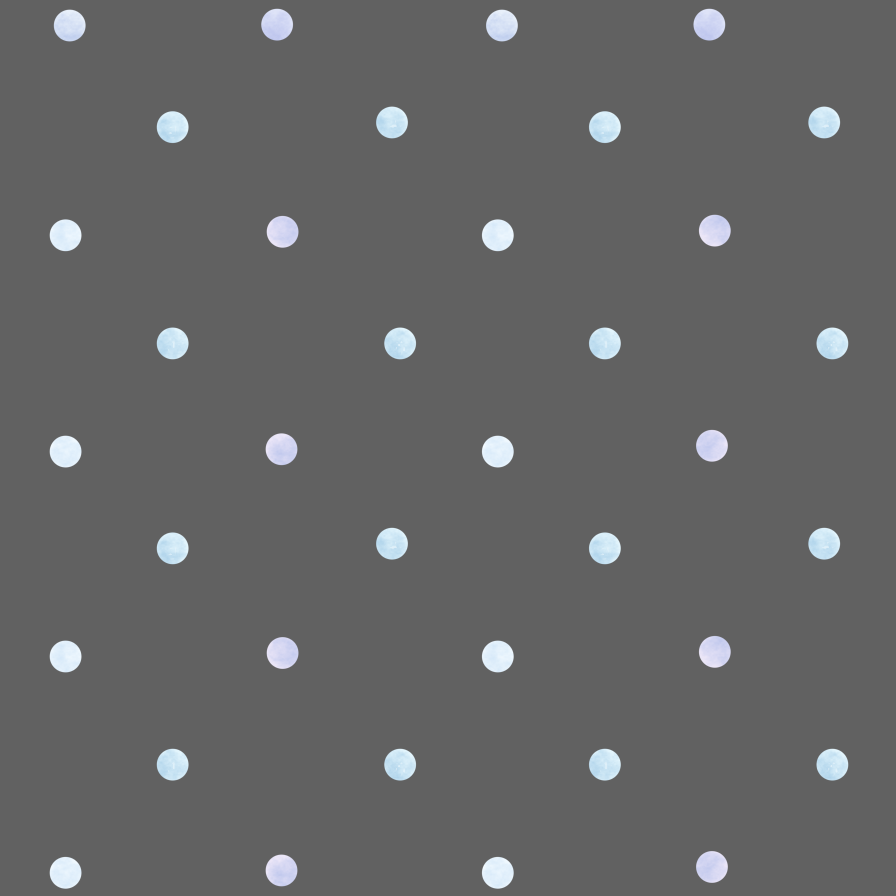
A Shadertoy shader for this pattern:

```glsl
// Sparse staggered dots in pale blue and lavender watercolour on flat grey.

const vec3 GREY = vec3(0.38);
const float RADIUS = 0.0177;
const vec2 TILE = vec2(0.4824, 0.4701);
const int ROWS = 9;
const int COLUMNS = 4;

float hash(vec2 p) {
    vec3 h = fract(vec3(p.xyx) * 0.1031);
    h += dot(h, h.yzx + 33.33);
    return fract((h.x + h.y) * h.z);
}

float valueNoise(vec2 p) {
    vec2 cell = floor(p), f = fract(p);
    f = f * f * (3.0 - 2.0 * f);
    float low = mix(hash(cell), hash(cell + vec2(1, 0)), f.x);
    float high = mix(hash(cell + vec2(0, 1)), hash(cell + vec2(1, 1)), f.x);
    return mix(low, high, f.y);
}

float fbm(vec2 p) {
    float sum = 0.0, weight = 0.5;
    for (int i = 0; i < 4; i++) {
        sum += weight * valueNoise(p);
        p = p * 2.03 + 7.1;
        weight *= 0.5;
    }
    return sum / 0.9375;
}

// Dot centre, measured from the top left; four rows make one tile.
vec2 dotCentre(int row, int column) {
    int step4 = (row + 3) % 4;
    int tileRow = (row + 3) / 4 - 1;
    int tileColumn = column / 2;
    bool second = column % 2 == 1;

    vec2 centre = vec2(step4 % 2 == 0 ? 0.1927 : 0.0732, 0.1419 + 0.1207 * float(step4));
    vec2 shift = vec2(0.2410, -0.0026);
    if (step4 == 0) shift = vec2(0.2448, -0.0052);
    if (step4 == 1) shift = vec2(0.2422, -0.0039);
    if (step4 == 2) shift = vec2(0.2539, 0.0);

    // The top row closes the layout with its own narrower spacing.
    if (row == 0) {
        centre += vec2(0.0046, -0.0054);
        shift = vec2(0.2315, -0.0010);
    } else if (second && tileColumn == 1) {
        if (step4 == 1) shift.y -= 0.0013;
        if (step4 == 3) shift += vec2(-0.0020, -0.0039);
    }
    if (second) centre += shift;
    return centre + TILE * vec2(tileColumn, tileRow);
}

// Two-tone wash with a directional fade, soft blotches and a light rim.
vec3 wash(vec2 q, vec3 deep, vec3 light, vec2 fade, float seed) {
    float blotch = fbm(q * vec2(1.8, 2.6) + seed) - 0.5;
    float grain = valueNoise(q * 9.0 + seed) - 0.5;
    float rim = smoothstep(0.7, 1.0, length(q));
    float tone = 0.45 + dot(q, fade) + 0.9 * blotch + 0.16 * grain + 0.2 * rim;
    return mix(deep, light, clamp(tone, 0.0, 1.0));
}

vec3 dotColour(vec2 q, int row, int column) {
    bool second = column % 2 == 1;
    float seed = 13.7 * float((row + 3) % 4) + (second ? 5.3 : 1.9);

    if (row % 2 == 1) {
        // Sky blue, with small pale flecks below the middle.
        vec3 blue = wash(q, vec3(0.69, 0.83, 0.92), vec3(0.89, 0.96, 0.99), vec2(0.22, -0.2), seed);
        float fleck = smoothstep(0.72, 0.9, valueNoise(q * 6.0 + seed * 2.0));
        fleck *= 1.0 - smoothstep(0.2, 0.6, length(q - vec2(0.1, 0.25)));
        return mix(blue, vec3(0.93, 0.97, 0.99), 0.6 * fleck);
    }
    if (row == 0) {
        vec3 deep = second ? vec3(0.74, 0.77, 0.93) : vec3(0.74, 0.80, 0.93);
        vec3 light = second ? vec3(0.87, 0.89, 0.97) : vec3(0.91, 0.94, 0.98);
        return wash(q, deep, light, vec2(0.1, -0.35), seed + 40.0);
    }
    if (second) {
        // Lavender, fading a different way in each repeat.
        vec2 fade = row % 4 == 2 ? vec2(-0.35, 0.1) : vec2(-0.25, -0.28);
        if (column == 3) fade = row % 4 == 2 ? vec2(-0.3, 0.25) : vec2(0.3, -0.05);
        return wash(q, vec3(0.76, 0.79, 0.93), vec3(0.92, 0.90, 0.97), fade, seed + float(column));
    }
    return wash(q, vec3(0.82, 0.90, 0.97), vec3(0.95, 0.98, 1.0), vec2(0.0, -0.08), seed);
}

void mainImage(out vec4 fragColor, in vec2 fragCoord) {
    vec2 uv = fragCoord / iResolution.y;
    uv.y = 1.0 - uv.y;
    float pixel = 1.0 / iResolution.y;
    vec3 colour = GREY;

    for (int row = 0; row < ROWS; row++) {
        for (int column = 0; column < COLUMNS; column++) {
            vec2 offset = uv - dotCentre(row, column);
            float edge = length(offset) - RADIUS;
            if (edge < pixel) {
                float cover = 1.0 - smoothstep(-0.7 * pixel, 0.7 * pixel, edge);
                colour = mix(colour, dotColour(offset / RADIUS, row, column), cover);
            }
        }
    }
    fragColor = vec4(colour, 1.0);
}
```
